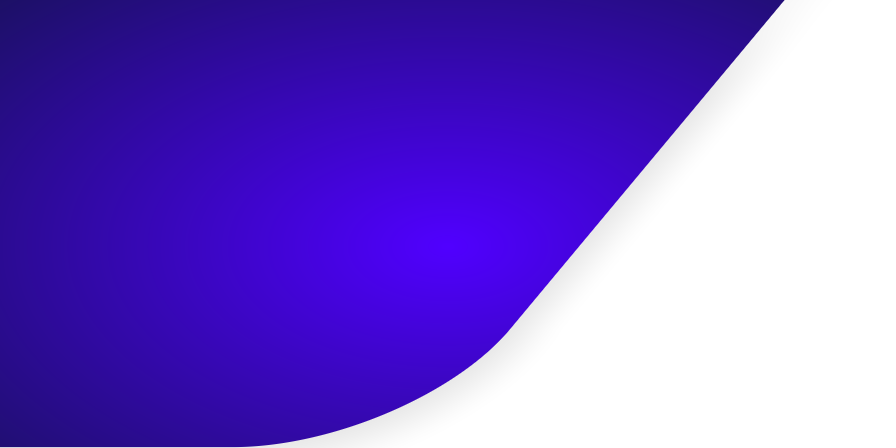
Reproduce this background procedurally as a WebGL 1 fragment shader.

```glsl
precision highp float;
// A violet panel with a slanted right side and a rounded lower corner on white.
// The panel is a rounded box in sheared space, filled with an elliptical
// radial gradient; the same distance field gives its soft shadow.

uniform vec2 u_resolution;

// Lengths are in canvas heights
#define SLANT 0.834
#define CORNER vec2(0.919, 0.002)
#define CORNER_RADII vec2(0.398, 0.263)
#define GLOW_CENTER vec2(1.0, 0.45)
#define GLOW_RADII vec2(1.414, 0.778)
#define GLOW_COLOR vec3(0.314, 0.0, 1.0)
#define RIM_COLOR vec3(0.11, 0.062, 0.40)
#define SHADOW_STRENGTH 0.1
#define SHADOW_REACH 0.1

// Approximate signed distance to the sheared panel, negative inside
float panelDistance(vec2 p) {
  // Undo the shear, then measure from the centre of the corner ellipse
  vec2 q = p - CORNER;
  q.x -= SLANT * q.y;
  q = vec2(q.x + CORNER_RADII.x, CORNER_RADII.y - q.y) / CORNER_RADII;

  vec2 outer = max(q, 0.0);
  float len = length(outer);
  if (len < 0.001) return -CORNER_RADII.y;

  // Divide the implicit value by its gradient to get a true length
  vec2 slope = outer / (len * CORNER_RADII);
  vec2 gradient = vec2(slope.x, -SLANT * slope.x - slope.y);
  return (len - 1.0) / length(gradient);
}

void main() {
  float pixel = 1.0 / u_resolution.y;
  vec2 p = gl_FragCoord.xy * pixel;
  float d = panelDistance(p);

  // White ground with a shadow that thins out towards the top
  float shadow = 1.0 - smoothstep(-0.03, SHADOW_REACH, d);
  shadow *= mix(0.35, 1.0, smoothstep(0.0, 0.25, 1.0 - p.y));
  vec3 ground = vec3(1.0 - SHADOW_STRENGTH * shadow);

  // Elliptical glow across the panel
  float glow = length((p - GLOW_CENTER) / GLOW_RADII);
  vec3 panel = mix(GLOW_COLOR, RIM_COLOR, clamp(glow, 0.0, 1.0));

  float coverage = clamp(0.5 - d / pixel, 0.0, 1.0);
  gl_FragColor = vec4(mix(ground, panel, coverage), 1.0);
}
```
